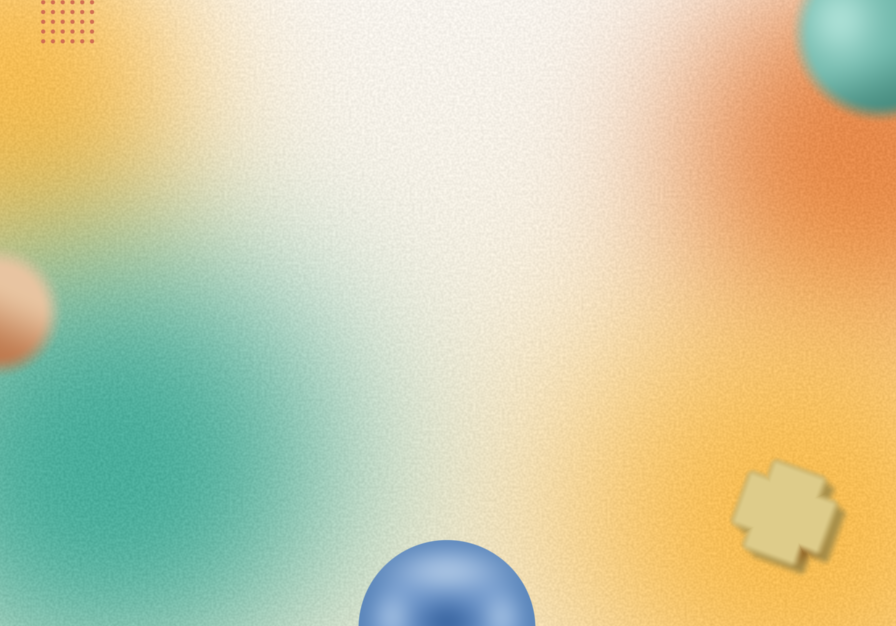
Give the GLSL for this background, as a WebGL 1 fragment shader.

```glsl
precision highp float;
// Warm cream backdrop with soft yellow, teal and orange glows under fine grain.
// Shaded balls, a blurred extruded cross and a dot grid are layered on top,
// all from distance functions in units of the canvas height.

uniform vec2 u_resolution;

vec2 hashGradient(vec2 cell) {
  vec3 h = fract(cell.xyx * vec3(0.1031, 0.1030, 0.0973));
  h += dot(h, h.yzx + 33.33);
  float angle = 6.2832 * fract((h.x + h.y) * h.z);
  return vec2(cos(angle), sin(angle));
}

float gradientNoise(vec2 p) {
  vec2 i = floor(p), f = fract(p);
  vec2 u = f * f * f * (f * (f * 6.0 - 15.0) + 10.0);
  vec2 e = vec2(1.0, 0.0);
  float low = mix(dot(hashGradient(i), f), dot(hashGradient(i + e), f - e), u.x);
  float high = mix(dot(hashGradient(i + e.yx), f - e.yx),
                   dot(hashGradient(i + 1.0), f - 1.0), u.x);
  return mix(low, high, u.y);
}

// Broad elliptical glow with a flat core
float glow(vec2 p, vec2 center, vec2 radius) {
  return exp(-pow(length((p - center) / radius), 2.6));
}

// Gaussian spot for shading
float spot(vec2 p, vec2 center, vec2 radius) {
  vec2 q = (p - center) / radius;
  return exp(-dot(q, q));
}

float cover(float dist, float blur) {
  return 1.0 - smoothstep(-blur, blur, dist);
}

float boxDistance(vec2 p, vec2 halfSize) {
  vec2 d = abs(p) - halfSize;
  return length(max(d, 0.0)) + min(max(d.x, d.y), 0.0);
}

float crossDistance(vec2 p) {
  p = mat2(0.94, 0.34, -0.34, 0.94) * p;
  return min(boxDistance(p, vec2(0.066, 0.036)),
             boxDistance(p, vec2(0.036, 0.066))) - 0.008;
}

void main() {
  vec2 p = gl_FragCoord.xy / u_resolution.y;
  float pixel = 1.0 / u_resolution.y;
  vec3 yellow = vec3(0.97, 0.74, 0.32);

  // Backdrop and glows
  vec3 color = mix(vec3(0.95, 0.92, 0.84), vec3(0.965, 0.95, 0.925), p.y);
  color = mix(color, yellow, glow(p, vec2(0.0, 0.833), vec2(0.316, 0.353)));
  color = mix(color, vec3(0.90, 0.53, 0.29), glow(p, vec2(1.385, 0.74), vec2(0.325, 0.335)));
  color = mix(color, yellow, glow(p, vec2(1.283, 0.164), vec2(0.418, 0.40)));
  color = mix(color, vec3(0.29, 0.68, 0.61), glow(p, vec2(0.167, 0.257), vec2(0.40, 0.372)));

  // Film grain
  color += 0.045 * gradientNoise(p * 237.0) + 0.025 * gradientNoise(p * 151.0 + 40.0);

  // Dot grid
  vec2 grid = (p - vec2(0.069, 0.934)) / 0.0156;
  vec2 dotId = clamp(floor(grid + 0.5), vec2(0.0), vec2(5.0, 4.0));
  float dotDist = length(grid - dotId) * 0.0156 - 0.0033;
  color = mix(color, vec3(0.82, 0.43, 0.32), cover(dotDist, pixel));

  // Teal ball, out of focus
  vec2 q = (p - vec2(1.407, 0.948)) / 0.13;
  vec3 ball = mix(vec3(0.44, 0.72, 0.67), vec3(0.28, 0.55, 0.50),
                  smoothstep(0.1, 1.0, dot(q, vec2(0.35, -0.94))));
  ball = mix(ball, vec3(0.66, 0.87, 0.83), spot(q, vec2(-0.5, 0.15), vec2(0.45, 0.5)));
  color = mix(color, ball, cover(length(q) - 1.0, 0.14));

  // Peach ball, out of focus
  q = (p - vec2(-0.005, 0.502)) / 0.09;
  ball = mix(vec3(0.75, 0.48, 0.31), vec3(0.91, 0.77, 0.63),
             smoothstep(-0.75, 0.55, dot(q, vec2(0.4, 0.9))));
  color = mix(color, ball, cover(length(q) - 1.0, 0.23));

  // Blue ball with soft reflections
  q = (p - vec2(0.714, -0.004)) / 0.1413;
  ball = mix(vec3(0.42, 0.58, 0.79), vec3(0.35, 0.52, 0.73), smoothstep(0.6, 1.0, length(q)));
  ball = mix(ball, vec3(0.64, 0.75, 0.88), spot(q, vec2(0.0, 0.64), vec2(0.55, 0.25)));
  ball = mix(ball, vec3(0.62, 0.74, 0.88),
             0.85 * spot(vec2(abs(q.x), q.y), vec2(0.6, 0.12), vec2(0.22, 0.28)));
  ball = mix(ball, vec3(0.25, 0.42, 0.65), spot(q, vec2(0.0, 0.06), vec2(0.34, 0.26)));
  color = mix(color, ball, cover(length(q) - 1.0, pixel / 0.1413));

  // Blurred cross: swept side, shaded notch, then face
  q = p - vec2(1.253, 0.181);
  float side = 1.0;
  for (int i = 0; i < 5; i++) {
    side = min(side, crossDistance(q - vec2(0.0035, -0.0035) * float(i)));
  }
  vec3 sideColor = mix(vec3(0.67, 0.57, 0.29), vec3(0.56, 0.37, 0.12),
                       spot(q, vec2(0.026, -0.052), vec2(0.025)));
  color = mix(color, sideColor, cover(side, 0.009));
  color = mix(color, vec3(0.87, 0.80, 0.54), cover(crossDistance(q), 0.008));

  gl_FragColor = vec4(clamp(color, 0.0, 1.0), 1.0);
}
```
